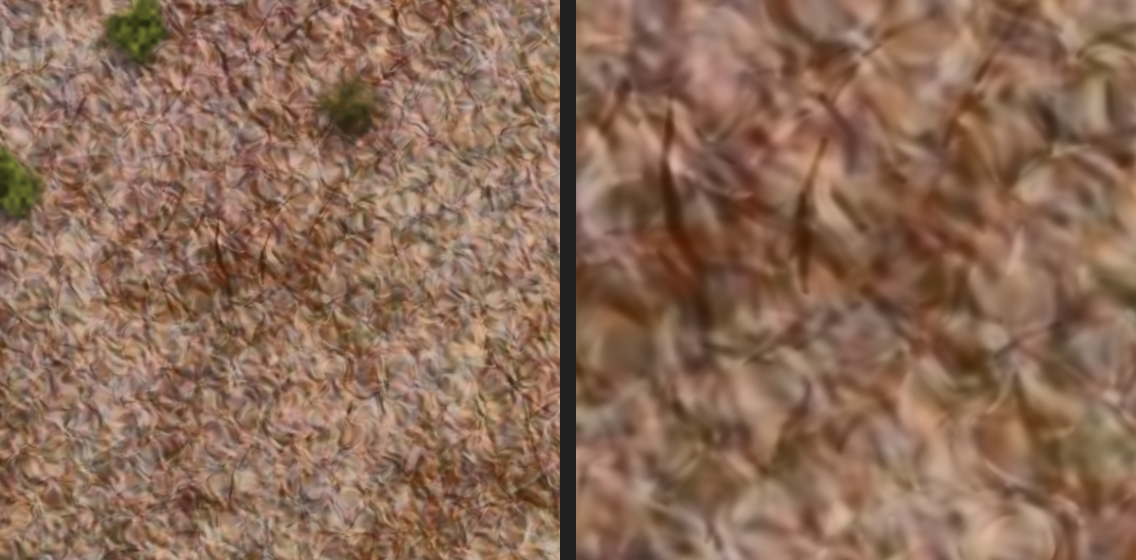
Left, the full canvas; right, a detail of the centre.
This texture is drawn by a Shadertoy shader. Its source:

```glsl
// Dry hillside litter: matted straw, bent twigs, dark brush clumps and a few green shrubs.

const vec3 STRAW = vec3(0.56, 0.43, 0.355);
const vec3 RUSSET = vec3(0.07, -0.02, -0.03);
const vec3 OCHRE = vec3(0.02, 0.01, -0.07);
const vec3 LEAF_DARK = vec3(0.16, 0.17, 0.06);
const vec3 LEAF_LIGHT = vec3(0.50, 0.52, 0.22);
const vec3 OLIVE = vec3(0.46, 0.36, 0.18);

vec2 hash2(vec2 p) {
    vec3 q = fract(vec3(p.xyx) * vec3(0.1031, 0.1030, 0.0973));
    q += dot(q, q.yzx + 33.33);
    return fract((q.xx + q.yz) * q.zy);
}

// Value noise in -1..1
float noise(vec2 p) {
    vec2 i = floor(p), f = fract(p);
    f = f * f * (3.0 - 2.0 * f);
    float low = mix(hash2(i).x, hash2(i + vec2(1, 0)).x, f.x);
    float high = mix(hash2(i + vec2(0, 1)).x, hash2(i + vec2(1, 1)).x, f.x);
    return 2.0 * mix(low, high, f.y) - 1.0;
}

vec2 warp(vec2 p, float scale, float amount) {
    return p + amount * vec2(noise(p * scale + 11.3), noise(p * scale + 47.9));
}

vec2 turn(vec2 p, float angle) {
    return vec2(p.x * cos(angle) + p.y * sin(angle), p.y * cos(angle) - p.x * sin(angle));
}

// Signed sum of tapering strokes, one per grid cell; lightShare of them are bright
float fibres(vec2 p, float scale, float width, float reach, float lightShare, float seed) {
    vec2 g = p * scale + seed;
    vec2 cell = floor(g);
    float sum = 0.0;
    for (int y = -1; y <= 1; y++)
    for (int x = -1; x <= 1; x++) {
        vec2 id = cell + vec2(x, y);
        vec2 shape = hash2(id + seed);
        vec2 look = hash2(id + seed + 71.7);
        vec2 q = turn(g - id - hash2(id + seed + 31.1), 3.1416 * shape.x);
        float halfLength = reach * mix(0.4, 1.0, shape.y);
        q.y += (look.y - 0.5) * 0.4 * q.x * q.x;
        float along = clamp(q.x, -halfLength, halfLength);
        float taper = 1.0 - 0.5 * abs(along) / halfLength;
        float dist = length(q - vec2(along, 0.0)) / scale;
        float ink = 1.0 - smoothstep(0.0, 1.0, dist / (width * taper));
        sum += ink * mix(0.4, 1.0, look.y) * (look.x < lightShare ? 1.0 : -1.0);
    }
    return sum;
}

// Soft mottled straw in two crossing directions, with faint stalks over it
float strawTone(vec2 p) {
    vec2 q = warp(p, 34.0, 0.008);
    float steep = noise(turn(q, 0.4) * vec2(110.0, 55.0));
    float flat_ = noise(turn(q, -0.6) * vec2(60.0, 115.0) + 5.0);
    float speck = noise(turn(q, 0.9) * 150.0 + 17.0);
    float stalks = fibres(q, 27.0, 0.0080, 0.8, 0.5, 3.0);
    return 0.135 * steep + 0.135 * flat_ + 0.07 * speck + 0.11 * stalks;
}

// Twigs with a shadow on their lower side, gathered in the clumps
float twigTone(vec2 p, float clump) {
    vec2 q = warp(warp(p, 14.0, 0.010), 45.0, 0.003);
    vec2 shadowShift = vec2(-0.002, 0.009);
    float branches = fibres(q, 6.5, 0.0095, 0.9, 0.45, 7.0);
    float shade = abs(fibres(q + shadowShift, 6.5, 0.0095, 0.9, 0.45, 7.0));
    float sticks = fibres(q, 11.0, 0.0085, 0.8, 0.30, 41.0);
    float gaps = 0.8 + 0.4 * noise(p * 30.0);
    return gaps * mix(0.15, 1.0, clump) * (0.25 * branches - 0.20 * shade + 0.22 * sticks);
}

// Blend a ragged shrub and its ground shadow over the soil
vec3 addShrub(vec3 soil, vec2 p, vec2 centre, float radius, float vivid) {
    vec2 d = warp(warp(p, 24.0, 0.018), 60.0, 0.010) - centre;
    float shadow = 1.0 - smoothstep(0.4, 1.1, length(d + vec2(0.014, 0.026)) / radius);
    float cover = 1.0 - smoothstep(0.45, 1.15, length(d) / radius);
    float tuft = 0.45 + 0.40 * noise(p * 50.0) + 0.30 * noise(p * 95.0)
               + 0.35 * d.y / radius;
    vec3 leaf = mix(LEAF_DARK, mix(OLIVE, LEAF_LIGHT, vivid), clamp(tuft, 0.0, 1.0));
    soil *= 1.0 - 0.5 * shadow;
    return mix(soil, leaf, cover * mix(0.6, 1.0, vivid));
}

void mainImage(out vec4 fragColor, in vec2 fragCoord) {
    vec2 p = fragCoord / iResolution.xy;

    // Broad brush clumps, densest around the middle, and uneven ground
    float middle = 0.35 - 0.9 * length(p - vec2(0.52, 0.5));
    float clump = smoothstep(-0.4, 0.5, noise(p * 4.2 + 2.7) + 0.6 * noise(p * 9.0) + middle);
    float ground = 0.05 * noise(p * 6.0 + 8.0) + 0.07 * noise(p * 19.0);

    float tone = ground + strawTone(p) + twigTone(p, clump) + 0.05 - 0.09 * clump;
    tone = 0.34 * tanh(tone / 0.34);

    // Hue drifts between grey pink, russet and ochre
    float red = 0.25 * noise(p * 9.0 + 23.0) + 0.55 * noise(p * 48.0) + 0.3 * (clump - 0.4);
    float yellow = 0.25 * noise(p * 7.0 + 61.0) + 0.60 * noise(p * 42.0 + 9.0)
                 + 0.2 * (p.x - p.y);
    vec3 color = STRAW + tone + RUSSET * red + OCHRE * yellow;

    // Shrubs stepped across the slope, every second one faded
    for (int i = 0; i < 3; i++) {
        float n = float(i);
        vec2 centre = fract(vec2(0.24, 0.95) + n * vec2(0.39, -0.14));
        float vivid = 1.0 - 0.8 * mod(n, 2.0);
        color = addShrub(color, p, centre, 0.062, vivid);
    }

    fragColor = vec4(clamp(color, 0.0, 1.0), 1.0);
}
```
